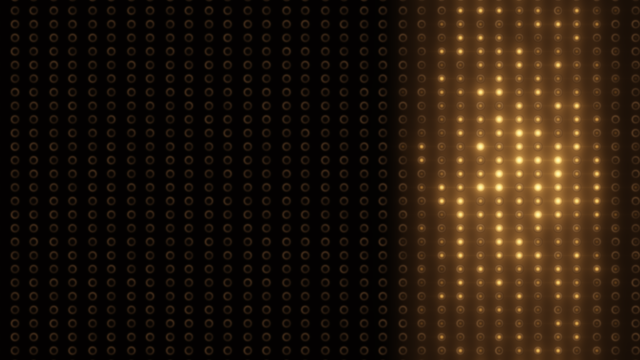
Give the GLSL for this background, as a Shadertoy shader.

```glsl
// A wall of small round stage bulbs: dark sockets on the left, a warm lit bank on the right.
// A regular grid carries random lamp powers under a soft envelope; the halos of nearby lamps
// are summed as light, tinted amber and compressed by an exponential exposure curve.

#define PITCH vec2(0.05388, 0.03778)
#define FIRST_BULB vec2(0.0417, 0.0260)
#define ODD_SHIFT 0.0020
#define SOCKET_RADIUS 0.0132
#define RING_RADIUS 0.0094
#define CORE_RADIUS 0.0074
#define HALO_SIZE 0.0155
#define WALL_GLOW 0.40
#define RING_LIGHT 0.23
#define WALL_TINT vec3(1.0, 0.58, 0.28)
#define LAMP_TINT vec3(1.0, 0.58, 0.20)
#define METAL_TINT vec3(1.0, 0.64, 0.36)

float hash(vec2 p) {
    vec3 q = fract(vec3(p.xyx) * 0.1031);
    q += dot(q, q.yzx + 33.33);
    return fract((q.x + q.y) * q.z);
}

// Extent of the lit bank, strongest at middle height
float litEnvelope(vec2 p) {
    float left = smoothstep(1.06, 1.35, p.x);
    float right = 1.0 - 0.90 * smoothstep(1.56, 1.75, p.x);
    float height = (p.y - 0.52) / 0.34;
    return left * right * (0.36 + 0.64 * exp(-height * height));
}

// Odd columns sit slightly to the left of the even spacing
vec2 bulbCenter(vec2 cell) {
    return FIRST_BULB + cell * PITCH - vec2(ODD_SHIFT * mod(cell.x, 2.0), 0.0);
}

// Random lamp power: many dim lamps, a few strong ones, hottest near the middle
float lampPower(vec2 cell) {
    vec2 center = bulbCenter(cell);
    vec2 fromHot = (center - vec2(1.44, 0.53)) / vec2(0.16, 0.20);
    float hot = 0.75 + 0.65 * exp(-dot(fromHot, fromHot));
    float r = hash(cell + 17.0);
    float env = litEnvelope(center);
    return env * hot * mix(0.13, 0.35 + 0.75 * sqrt(env), r * r);
}

// Round halo with a faint horizontal flare
float halo(vec2 d) {
    float glow = 0.95 * exp(-length(d) / HALO_SIZE);
    float flare = 0.22 * exp(-abs(d.y) / 0.004 - abs(d.x) / 0.025);
    return glow + flare;
}

void mainImage(out vec4 fragColor, in vec2 fragCoord) {
    vec2 p = fragCoord / iResolution.y;
    float pixel = 1.0 / iResolution.y;
    vec2 cell = floor((p - FIRST_BULB) / PITCH + 0.5);
    vec2 d = p - bulbCenter(cell);
    float r = length(d);
    float env = litEnvelope(p);
    float power = lampPower(cell);

    // Wall light, slightly darker between columns
    float seam = 0.85 + 0.15 * cos(6.2832 * d.x / PITCH.x);
    float wall = 0.010 + WALL_GLOW * env * seam;
    wall += 0.07 * smoothstep(1.04, 1.17, p.x);

    // Halos of neighbouring lamps
    float bloom = 0.0;
    for (int j = -3; j <= 3; j++) {
        for (int i = -2; i <= 2; i++) {
            vec2 other = cell + vec2(i, j);
            bloom += lampPower(other) * halo(p - bulbCenter(other));
        }
    }

    // Recessed socket and its unevenly lit metal rim
    float socket = 1.0 - smoothstep(SOCKET_RADIUS - pixel, SOCKET_RADIUS + pixel, r);
    float shadow = 1.0 - 0.32 * socket;
    float rim = exp(-pow((r - RING_RADIUS) / 0.0031, 2.0));
    float turn = 2.2 + 2.5 * (hash(cell + 5.0) - 0.5);
    float shade = 0.75 + 0.25 * cos(atan(d.y, d.x) - turn);
    float wear = mix(0.75, 1.1, hash(cell + 41.0));
    float metal = rim * shade * wear * (RING_LIGHT + 0.15 * env) + 0.02 * socket;

    // Filament core: small when dim, broad when strong
    float coreSize = CORE_RADIUS * mix(0.58, 1.0, clamp(power, 0.0, 1.0));
    float core = exp(-pow(r / coreSize, 2.0));
    float drive = smoothstep(0.0, 0.30, power);
    float lamp = core * (1.5 * drive + 3.2 * power);

    // Tint each part and apply the exposure curve
    vec3 light = WALL_TINT * wall * shadow;
    light += LAMP_TINT * (bloom * shadow + lamp);
    light += METAL_TINT * metal;
    fragColor = vec4(1.0 - exp(-light), 1.0);
}
```
